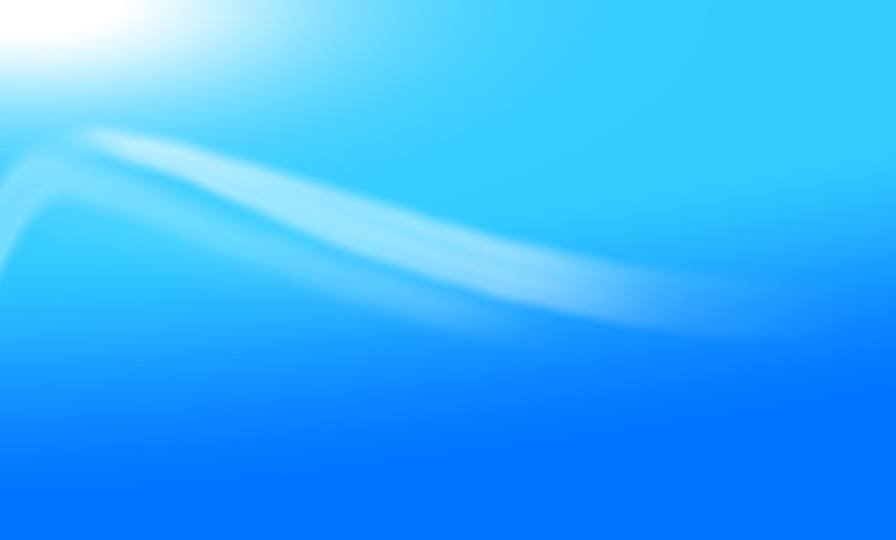
This background is drawn by a WebGL 2 fragment shader. Its source:

```glsl
#version 300 es
precision highp float;
// Soft blue sky backdrop: a tilted cyan-to-blue gradient, a white glow in the
// upper left corner, and translucent ribbons that sweep down to the right.
// Each ribbon is a skewed cosine curve with soft edges and streaky noise.
uniform vec2 u_resolution;
out vec4 fragColor;

const float PI = 3.14159;
const vec3 CYAN = vec3(0.20, 0.80, 1.0);
const vec3 AZURE = vec3(0.10, 0.62, 1.0);
const vec3 DEEP_BLUE = vec3(0.0, 0.455, 1.0);
const vec3 WHITE = vec3(1.0);

vec2 hashGradient(vec2 cell) {
    float angle = 2.0 * PI * fract(sin(dot(cell, vec2(127.1, 311.7))) * 43758.5);
    return vec2(cos(angle), sin(angle));
}

// Gradient noise, roughly -0.7 to 0.7
float gradientNoise(vec2 p) {
    vec2 i = floor(p);
    vec2 f = p - i;
    vec2 w = f * f * f * (f * (f * 6.0 - 15.0) + 10.0);
    float a = dot(hashGradient(i), f);
    float b = dot(hashGradient(i + vec2(1, 0)), f - vec2(1, 0));
    float c = dot(hashGradient(i + vec2(0, 1)), f - vec2(0, 1));
    float d = dot(hashGradient(i + vec2(1, 1)), f - vec2(1, 1));
    return mix(mix(a, b, w.x), mix(c, d, w.x), w.y);
}

// Cyan above, deep blue below; the blue climbs higher on the right
vec3 skyColor(vec2 uv) {
    float depth = 1.0 - uv.y + 0.20 * pow(uv.x, 1.5);
    vec3 color = mix(CYAN, AZURE, smoothstep(0.44, 0.75, depth));
    return mix(color, DEEP_BLUE, smoothstep(0.62, 0.94, depth));
}

float softGlow(vec2 uv, vec2 center, vec2 radius) {
    vec2 d = (uv - center) / radius;
    return exp(-dot(d, d));
}

// Height of a curve that peaks at crest, falls by drop over span,
// and bends down to the left of the crest as well
float sweepHeight(float x, vec2 crest, float span, float drop, float bend) {
    float t = pow(clamp((x - crest.x) / span, 0.0, 1.0), 0.66);
    float left = max(crest.x - x, 0.0);
    return crest.y - drop * 0.5 * (1.0 - cos(PI * t)) - bend * left * left;
}

// Coverage of a band around the given height, with rippled soft edges
float ribbon(vec2 uv, float height, float halfWidth, float softness, float seed) {
    float ripple = 0.006 * gradientNoise(vec2(uv.x * 17.0, seed));
    float offset = uv.y - height + ripple;
    float edge = abs(offset) - halfWidth;
    float body = 1.0 - smoothstep(-softness, softness, edge);
    float streak = gradientNoise(vec2(uv.x * 4.0 + seed, offset * 45.0));
    return body * (1.0 + 0.18 * streak);
}

void main() {
    vec2 uv = gl_FragCoord.xy / u_resolution;
    vec3 color = skyColor(uv);

    // Corner light
    float glow = 1.10 * softGlow(uv, vec2(0.03, 1.0), vec2(0.34, 0.21));
    color = mix(color, WHITE, min(glow, 1.0));

    // Broad faint veil under the ribbons
    float veilHeight = sweepHeight(uv.x, vec2(0.06, 0.61), 0.85, 0.27, 20.0);
    float veilFade = smoothstep(0.0, 0.08, uv.x) * (1.0 - smoothstep(0.2, 0.6, uv.x));
    color = mix(color, WHITE, 0.08 * veilFade * ribbon(uv, veilHeight, 0.05, 0.05, 3.7));

    // Lower ribbon, curling down at the left edge
    float lowHeight = sweepHeight(uv.x, vec2(0.06, 0.675), 0.78, 0.315, 28.0);
    float lowWidth = 0.036 + 0.7 * max(0.07 - uv.x, 0.0);
    float lowFade = mix(0.30, 0.20, smoothstep(0.05, 0.3, uv.x));
    lowFade *= 1.0 - smoothstep(0.44, 0.66, uv.x);
    color = mix(color, WHITE, lowFade * ribbon(uv, lowHeight, lowWidth, 0.032, 8.3));

    // Main ribbon, brightest near its crest and fading to the right
    float mainHeight = sweepHeight(uv.x, vec2(0.11, 0.741), 0.853, 0.321, 4.0);
    float mainWidth = mix(0.024, 0.054, smoothstep(0.1, 0.42, uv.x));
    float mainFade = mix(0.60, 0.46, smoothstep(0.14, 0.36, uv.x));
    mainFade *= smoothstep(0.04, 0.16, uv.x);
    mainFade *= mix(1.0, 0.25, smoothstep(0.54, 0.78, uv.x));
    mainFade *= 1.0 - smoothstep(0.70, 0.98, uv.x);
    color = mix(color, WHITE, mainFade * ribbon(uv, mainHeight, mainWidth, 0.019, 5.1));

    fragColor = vec4(color, 1.0);
}
```
